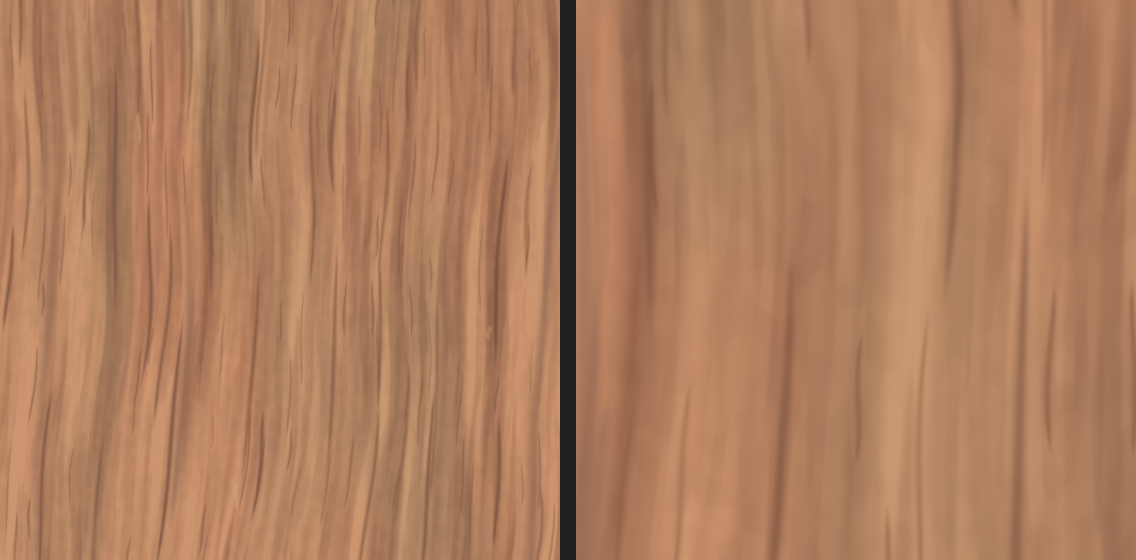
Left: the whole. Right: its middle third, enlarged.
Write a Shadertoy shader that draws this texture.

```glsl
// Brown wood board with upright, slightly leaning grain and dark tapered pores.

vec2 hash2(vec2 p) {
    vec3 q = fract(p.xyx * vec3(0.1031, 0.1030, 0.0973));
    q += dot(q, q.yzx + 33.33);
    return fract((q.xx + q.yz) * q.zy);
}

// Smooth cellular noise: random cell values blended by distance, centred on zero.
float cellular(vec2 p) {
    vec2 id = floor(p);
    float sum = 0.0, total = 0.0;
    for (int j = -1; j <= 1; j++)
    for (int i = -1; i <= 1; i++) {
        vec2 cell = id + vec2(i, j);
        vec2 offset = p - cell - hash2(cell + 40.0);
        float weight = exp(-7.0 * dot(offset, offset));
        sum += weight * hash2(cell + 217.0).x;
        total += weight;
    }
    return sum / total - 0.5;
}

// Scattered upright streaks with pointed ends, one candidate per cell.
float streaks(vec2 p, vec2 size, float width, float share, float seed) {
    vec2 q = p / size;
    vec2 id = floor(q);
    float mask = 0.0;
    for (int j = -1; j <= 1; j++)
    for (int i = -1; i <= 1; i++) {
        vec2 cell = id + vec2(i, j);
        vec2 place = hash2(cell + seed);
        vec2 kind = hash2(cell + seed + 71.0);
        vec2 d = (q - cell - place) * size;
        float along = d.y / (size.y * mix(0.25, 0.8, kind.x));
        float taper = max(1.0 - along * along, 0.0);
        d.x += 0.6 * width * sin(3.0 * along + 6.28 * place.x);
        float across = d.x / (width * (0.35 + 0.65 * taper));
        float body = exp(-across * across) * smoothstep(0.0, 0.6, taper);
        mask = max(mask, body * step(kind.y, share) * mix(0.45, 1.0, place.y));
    }
    return mask;
}

void mainImage(out vec4 fragColor, in vec2 fragCoord) {
    vec2 uv = fragCoord / iResolution.xy;

    // Fibres lean to the right low down, straighten higher up and waver a little.
    vec2 grain = uv;
    grain.x += 0.05 * uv.y * uv.y - 0.1 * uv.y;
    grain.x += 0.006 * sin(7.0 * uv.y + 5.0 * uv.x) + 0.003 * sin(16.0 * uv.y - 9.0 * uv.x);
    grain += vec2(3.0, 2.0);

    // Layered bands, from broad patches down to single fibres.
    float broad = cellular(grain * vec2(6.0, 1.3));
    float tone = 0.70 + 0.09 * broad;
    tone += 0.14 * cellular(grain * vec2(30.0, 1.5) + 11.0);
    tone += 0.13 * cellular(grain * vec2(68.0, 2.6) + 23.0);
    tone += 0.05 * cellular(grain * vec2(150.0, 14.0) + 37.0);
    tone += 0.025 * cellular(uv * vec2(90.0, 60.0) + 51.0);

    // Light ridges between the pores.
    tone += 0.045 * streaks(grain, vec2(0.07, 0.3), 0.006, 0.5, 5.0);

    vec3 shade = vec3(0.53, 0.36, 0.27);
    vec3 light = vec3(0.75, 0.55, 0.41);
    vec3 color = mix(shade, light, clamp((tone - 0.53) / 0.22, 0.0, 1.2));

    // Slow drift between rosy and olive brown.
    float drift = cellular(grain * vec2(9.0, 2.0) + 83.0);
    color += drift * vec3(0.03, -0.025, -0.015);

    // Long soft veins, strong pores and short fine dashes.
    float veins = streaks(grain, vec2(0.15, 0.8), 0.009, 0.6, 13.0);
    float pores = streaks(grain, vec2(0.075, 0.32), 0.0042, 0.65, 29.0);
    float dashes = streaks(grain, vec2(0.035, 0.13), 0.0024, 0.4, 47.0);
    color = mix(color, vec3(0.50, 0.36, 0.29), 0.45 * veins);
    color = mix(color, vec3(0.40, 0.26, 0.20), 0.65 * pores);
    color = mix(color, vec3(0.47, 0.31, 0.23), 0.5 * dashes);

    // Rare pale nicks.
    float nicks = streaks(grain, vec2(0.1, 0.05), 0.004, 0.015, 91.0);
    color = mix(color, vec3(0.85, 0.70, 0.52), 0.6 * nicks);

    fragColor = vec4(color, 1.0);
}
```
